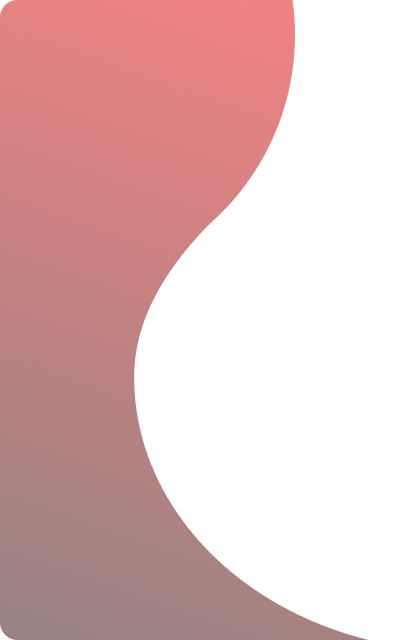
A WebGL 2 fragment shader for this background:

```glsl
#version 300 es
precision highp float;

uniform vec2 u_resolution;
out vec4 outColor;

// Lengths are fractions of the canvas height
#define CORAL vec3(0.95, 0.51, 0.51)
#define GREY vec3(0.59, 0.51, 0.51)
#define GRADIENT_AXIS vec2(0.299, 0.853)
#define CORNER_RADIUS 0.0275
#define BULGE_CENTER vec2(0.0677, 0.9453)
#define BULGE_RADIUS 0.3932
#define JOIN_HEIGHT 0.651
#define WAIST vec2(0.2096, 0.4108)
#define WAIST_BEND 2.06
#define BOWL_RADII vec2(0.5117, 0.4284)

// Height of a unit circle above its diameter
float arc(float t) {
    return sqrt(max(1.0 - t * t, 0.0));
}

// Right border of the coloured shape: round bulge, parabolic neck, elliptic bowl
float waveEdge(float y) {
    if (y > JOIN_HEIGHT) {
        return BULGE_CENTER.x + BULGE_RADIUS * arc((y - BULGE_CENTER.y) / BULGE_RADIUS);
    }
    float rise = y - WAIST.y;
    if (rise > 0.0) {
        return WAIST.x + WAIST_BEND * rise * rise;
    }
    return WAIST.x + BOWL_RADII.x * (1.0 - arc(rise / BOWL_RADII.y));
}

// Approximate signed distance to the wave, negative on its left
float waveDistance(vec2 p) {
    const float h = 0.001;
    float slope = (waveEdge(p.y + h) - waveEdge(p.y - h)) / (2.0 * h);
    return (p.x - waveEdge(p.y)) / sqrt(1.0 + slope * slope);
}

// Card with rounded left corners, open to the right
float cardDistance(vec2 p) {
    vec2 q = vec2(-p.x, abs(p.y - 0.5) - 0.5) + CORNER_RADIUS;
    return length(max(q, 0.0)) + min(max(q.x, q.y), 0.0) - CORNER_RADIUS;
}

void main() {
    vec2 p = gl_FragCoord.xy / u_resolution.y;
    float pixel = 1.0 / u_resolution.y;

    // Slanted gradient from grey to coral
    vec3 fill = mix(GREY, CORAL, clamp(dot(p, GRADIENT_AXIS), 0.0, 1.0));

    // Smooth coverage over white
    float d = max(waveDistance(p), cardDistance(p));
    float coverage = clamp(0.5 - d / pixel, 0.0, 1.0);
    outColor = vec4(mix(vec3(1.0), fill, coverage), 1.0);
}
```
